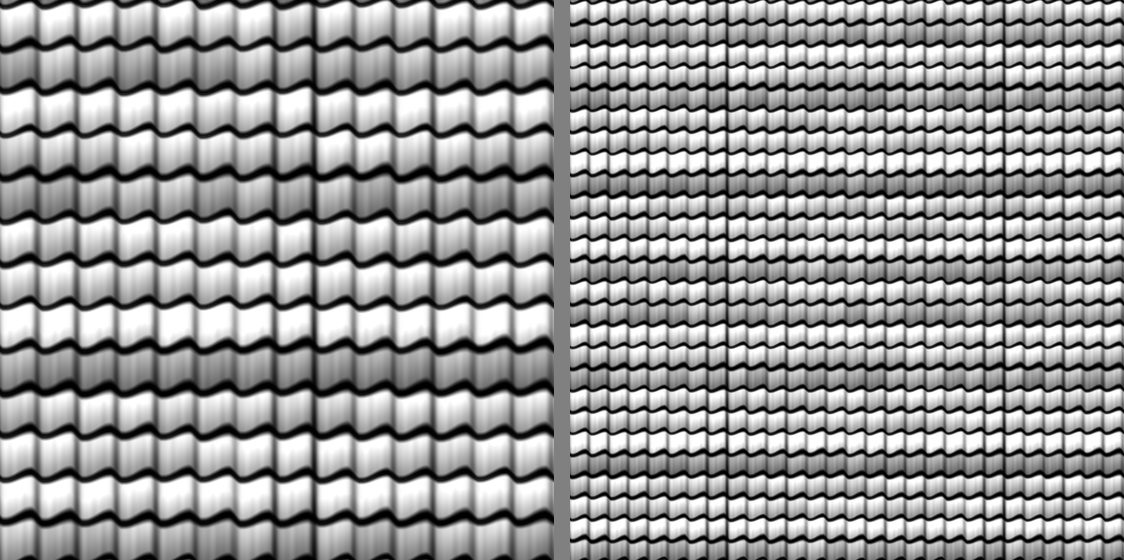
Left: one tile. Right: repeated 2 by 2.
A Shadertoy shader for this texture map:

```glsl
// Grey height-map of wavy clay roof tiles: overlapping courses, soft seams, uneven tones.
#define COLS 14
#define ROWS 13
#define PHASE vec2(0.06, -0.86)  // shift of the tile grid, in tiles
#define WAVE_HEIGHT 0.19         // rise of the lower lip, in tile heights
#define SEAM_WIDTH 0.10          // softness of the vertical seams
#define LINE_THIN 0.066          // half width of the lightest lip shadow
#define LINE_THICK 0.112         // half width of the heaviest lip shadow
#define TILE_VARY 0.15           // tone change from tile to tile
#define LIP_JITTER 0.05          // uneven laying of the tiles
#define STREAK 0.022             // faint vertical streaks
#define TAU 6.2831853

// Courses run from bottom to top, seams from left to right.
const float COURSE_TONE[ROWS] = float[ROWS](
    0.90, 0.82, 0.80, 0.57, 1.02, 0.83, 0.80, 0.63, 0.78, 0.89, 0.66, 0.82, 0.64);
const float LIP_WEIGHT[ROWS] = float[ROWS](
    0.8, 0.35, 0.6, 0.9, 0.8, 0.3, 0.45, 0.3, 0.9, 0.3, 0.5, 0.5, 0.2);
const float SEAM_DEPTH[COLS] = float[COLS](
    0.45, 0.55, 0.6, 0.55, 0.6, 0.5, 0.38, 0.7, 0.85, 0.5, 0.5, 0.65, 0.42, 0.52);

int wrap(float i, int count) {
    return (int(i) + 4 * count) % count;
}

// Random value of one tile; the grid wraps on both axes.
float tileHash(float col, float row, float seed) {
    vec2 id = vec2(wrap(col, COLS), wrap(row, ROWS));
    return fract(sin(dot(id, vec2(12.99, 78.23)) + seed * 37.7) * 4375.85);
}

// Tile value that blends softly across the nearest seam.
float tileValue(float u, float row, float seed) {
    float seam = floor(u + 0.5);
    float side = smoothstep(-0.1, 0.1, u - seam);
    return mix(tileHash(seam - 1.0, row, seed), tileHash(seam, row, seed), side);
}

// Lip profile: a slow rise to the right, then a steep drop over the seam.
float lipWave(float u) {
    float x = fract(u);
    float rise = smoothstep(0.2, 0.84, x);
    float drop = smoothstep(0.84, 1.16, x);
    float carry = 1.0 - smoothstep(0.84, 1.16, x + 1.0);
    return rise - drop + carry;
}

void mainImage(out vec4 fragColor, in vec2 fragCoord) {
    vec2 grid = fragCoord / iResolution.xy * vec2(COLS, ROWS) + PHASE;
    float u = grid.x;
    float wave = lipWave(u);
    float v = grid.y - WAVE_HEIGHT * wave;

    // Distance to the nearest lip, and the course this point lies in
    float lip = floor(v + 0.5);
    float lipDist = v - lip - LIP_JITTER * (tileValue(u, lip, 1.0) - 0.5);
    float row = lipDist > 0.0 ? lip : lip - 1.0;
    float height = clamp(v - row, 0.0, 1.0);

    // Tile body: bright under the upper lip, darker towards its own lip
    float tone = COURSE_TONE[wrap(row, ROWS)];
    tone += TILE_VARY * (tileValue(u, row, 2.0) - 0.5);
    float shade = tone * mix(0.73, 1.28, smoothstep(-0.1, 1.0, height));
    shade *= 1.0 + 0.09 * (wave - 0.4) * smoothstep(0.3, 0.9, height);

    // Faint streaks from layered sines
    float phase = TAU * tileValue(u, row, 3.0);
    shade += STREAK * (sin(TAU * 3.0 * u + phase) + 0.6 * sin(TAU * 5.0 * u - phase));
    shade = min(shade, 1.0);

    // Vertical seams, deeper near the lower lip
    float seam = floor(u + 0.5);
    float seamDist = (u - seam) / SEAM_WIDTH;
    float depth = SEAM_DEPTH[wrap(seam, COLS)] * mix(1.15, 0.75, height);
    shade *= 1.0 - depth * exp(-seamDist * seamDist);

    // Soft black shadow along the lip, swelling at its crest
    float weight = LIP_WEIGHT[wrap(lip, ROWS)] + 0.5 * (tileValue(u, lip, 4.0) - 0.5);
    weight = clamp(weight, 0.0, 1.0);
    float halfWidth = mix(LINE_THIN, LINE_THICK, weight) * mix(0.85, 1.2, wave);
    float lit = smoothstep(0.3 * halfWidth, 1.75 * halfWidth, abs(lipDist));
    float shadowFloor = mix(0.16, 0.0, weight) * (1.0 - wave);
    shade *= mix(shadowFloor, 1.0, lit);

    fragColor = vec4(vec3(clamp(shade, 0.0, 1.0)), 1.0);
}
```
